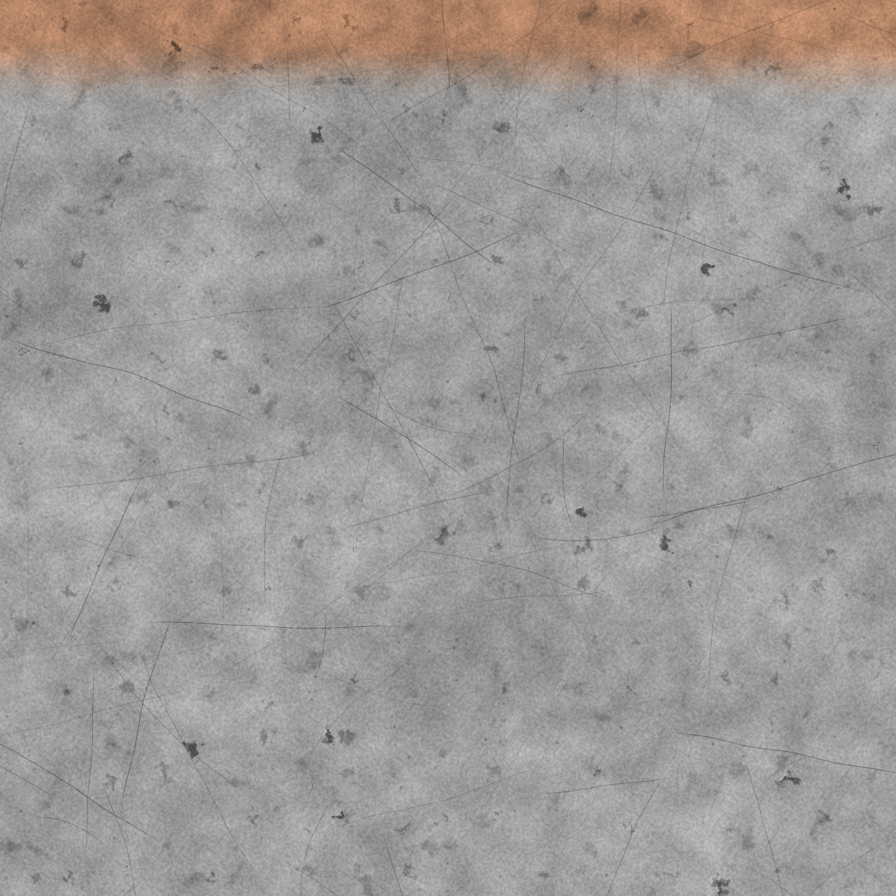
Reproduce this texture procedurally as a WebGL 1 fragment shader.

```glsl
precision highp float;

uniform vec2 u_resolution;

const float BASE_TONE = 0.622;
const float CLOUD_AMOUNT = 0.10;
const float MOTTLE_AMOUNT = 0.13;
const float GRAIN_AMOUNT = 0.085;
const float SCRATCH_HALF_WIDTH = 0.0006;
const float SCRATCH_DEPTH = 0.25;
const float PIT_DEPTH = 0.5;
const float RUST_LOW = 0.885;
const float RUST_HIGH = 0.955;
const vec3 RUST_TINT = vec3(1.11, 0.82, 0.635);
const int SCRATCH_COUNT = 140;

float hash(vec2 p) {
  p = fract(p * vec2(0.1031, 0.1130));
  p += dot(p, p.yx + 33.33);
  return fract((p.x + p.y) * p.x * 17.3);
}

vec2 hash2(vec2 p) {
  return vec2(hash(p + 3.7), hash(p.yx + 61.3));
}

vec2 gradient(vec2 cell) {
  float angle = 6.2832 * hash(cell + 11.0);
  return vec2(cos(angle), sin(angle));
}

float noise(vec2 p) {
  vec2 i = floor(p), f = fract(p);
  vec2 u = f * f * f * (f * (f * 6.0 - 15.0) + 10.0);
  vec2 e = vec2(1.0, 0.0);
  float low = mix(dot(gradient(i), f), dot(gradient(i + e), f - e), u.x);
  float high = mix(dot(gradient(i + e.yx), f - e.yx), dot(gradient(i + 1.0), f - 1.0), u.x);
  return mix(low, high, u.y);
}

float fbm(vec2 p) {
  float sum = 0.0, amplitude = 0.6;
  for (int i = 0; i < 5; i++) {
    sum += amplitude * noise(p);
    p = mat2(1.6, 1.2, -1.2, 1.6) * p + 19.0;
    amplitude *= 0.55;
  }
  return sum;
}

// Soft round patch, used for broad light and dark areas
float patchAt(vec2 p, float x, float y, float r) {
  vec2 d = (p - vec2(x, y)) / r;
  return exp(-dot(d, d));
}

// Thin bowed line with tapered ends
float scratch(vec2 p, vec2 a, vec2 b, float bow) {
  vec2 d = b - a;
  float len = length(d);
  vec2 dir = d / len;
  vec2 q = vec2(dot(p - a, dir), dot(p - a, vec2(-dir.y, dir.x)));
  float t = q.x / len;
  float taper = smoothstep(0.0, 0.1, t) * smoothstep(1.0, 0.8, t);
  float dist = abs(q.y - bow * t * (1.0 - t));
  float px = 1.0 / u_resolution.y;
  return taper * clamp((SCRATCH_HALF_WIDTH - dist) / px + 0.5, 0.0, 1.0);
}

float pit(vec2 p, float x, float y, float r) {
  return 1.0 - smoothstep(0.3 * r, 1.2 * r, length(p - vec2(x, y)));
}

// One jittered pit in some cells of a grid
float scatteredPits(vec2 p, float cells, float share) {
  vec2 g = p * cells, id = floor(g);
  vec2 center = 0.3 + 0.4 * hash2(id + cells);
  float radius = mix(0.03, 0.15, hash(id + 27.0));
  float present = step(hash(id + 5.0 + cells), share);
  float strength = mix(0.25, 0.85, hash(id + 83.0));
  return present * strength * (1.0 - smoothstep(0.2 * radius, 1.4 * radius, length(fract(g) - center)));
}

float largePits(vec2 p) {
  float m = max(pit(p, 0.195, 0.945, 0.008), pit(p, 0.115, 0.661, 0.009));
  m = max(m, max(pit(p, 0.215, 0.165, 0.009), pit(p, 0.940, 0.790, 0.009)));
  m = max(m, max(pit(p, 0.742, 0.392, 0.009), pit(p, 0.650, 0.427, 0.007)));
  m = max(m, max(pit(p, 0.883, 0.130, 0.009), pit(p, 0.805, 0.010, 0.009)));
  m = max(m, max(pit(p, 0.787, 0.702, 0.006), pit(p, 0.354, 0.850, 0.007)));
  return max(m, max(pit(p, 0.378, 0.090, 0.005), pit(p, 0.365, 0.180, 0.007)));
}

float longScratches(vec2 p) {
  float s = scratch(p, vec2(0.37, 0.84), vec2(0.57, 0.69), 0.01);
  s += scratch(p, vec2(0.35, 0.655), vec2(0.60, 0.75), -0.02);
  s += scratch(p, vec2(0.54, 0.815), vec2(1.00, 0.66), -0.02);
  s += scratch(p, vec2(0.748, 0.66), vec2(0.74, 0.44), 0.01);
  s += scratch(p, vec2(0.00, 0.625), vec2(0.31, 0.52), 0.02);
  s += scratch(p, vec2(0.16, 0.303), vec2(0.47, 0.298), 0.0);
  s += scratch(p, vec2(0.19, 0.31), vec2(0.135, 0.08), -0.02);
  s += scratch(p, vec2(-0.02, 0.18), vec2(0.19, 0.05), 0.01);
  s += scratch(p, vec2(0.74, 0.185), vec2(1.06, 0.12), 0.01);
  s += scratch(p, vec2(0.72, 0.41), vec2(1.06, 0.51), 0.01);
  s += scratch(p, vec2(0.38, 0.555), vec2(0.53, 0.46), 0.01);
  return s + scratch(p, vec2(0.075, 0.28), vec2(0.165, 0.48), 0.01);
}

void main() {
  vec2 uv = gl_FragCoord.xy / u_resolution;
  vec2 ragged = uv + 0.02 * vec2(fbm(uv * 80.0), fbm(uv * 80.0 + 37.0));
  vec2 wavy = uv + 0.007 * vec2(noise(uv * 11.0), noise(uv * 11.0 + 23.0));

  // Cloudy concrete with fine grain
  float mottle = fbm(uv * 22.0 + 7.0);
  float tone = BASE_TONE + CLOUD_AMOUNT * fbm(uv * 6.0) + MOTTLE_AMOUNT * mottle;
  vec2 turned = mat2(0.8, 0.6, -0.6, 0.8) * uv;
  tone += GRAIN_AMOUNT * (noise(turned * 317.0) + 0.6 * noise(turned.yx * 173.0 + 5.0));
  float dark = patchAt(uv, 0.16, 0.86, 0.07) + patchAt(uv, 0.51, 0.83, 0.12);
  dark += patchAt(uv, 0.02, 0.70, 0.08) + patchAt(uv, 0.37, 0.63, 0.09);
  dark += patchAt(uv, 0.98, 0.63, 0.08) + patchAt(uv, 0.51, 0.31, 0.10) + patchAt(uv, 0.99, 0.25, 0.08);
  float light = patchAt(uv, 0.23, 0.70, 0.09) + patchAt(uv, 0.87, 0.83, 0.12);
  light += patchAt(uv, 0.38, 0.36, 0.09) + patchAt(uv, 0.83, 0.33, 0.10) + patchAt(uv, 0.10, 0.45, 0.10);
  tone += 0.03 * light - 0.042 * dark;
  tone -= 0.12 * smoothstep(0.18, 0.48, fbm(uv * 28.0 + 51.0));

  // Long and scattered scratches
  float marks = longScratches(wavy);
  for (int i = 0; i < SCRATCH_COUNT; i++) {
    vec2 seed = vec2(float(i) * 7.31 + 1.0, float(i) * 3.17 + 9.0);
    vec2 start = hash2(seed) * 1.2 - 0.1;
    float angle = 6.2832 * hash(seed + 41.0);
    float len = mix(0.07, 0.4, hash(seed + 71.0));
    float bow = 0.1 * (hash(seed + 97.0) - 0.5);
    vec2 end = start + len * vec2(cos(angle), sin(angle));
    marks += mix(0.2, 0.75, hash(seed + 13.0)) * scratch(wavy, start, end, bow);
  }
  tone *= 1.0 - SCRATCH_DEPTH * min(marks, 1.3);

  // Pits with a faint lit rim
  float hole = largePits(ragged);
  float rim = largePits(ragged + vec2(0.005, -0.004)) * (1.0 - hole);
  hole = max(hole, 0.75 * scatteredPits(ragged, 19.0, 0.5));
  hole = max(hole, 0.6 * scatteredPits(uv, 67.0, 0.1));
  tone = tone * (1.0 - PIT_DEPTH * hole) + 0.05 * rim;

  // Rust band along the top
  float rust = smoothstep(RUST_LOW, RUST_HIGH, uv.y + 0.02 * fbm(uv * 14.0 + 3.0));
  vec3 color = tone * mix(vec3(1.0), RUST_TINT, rust);
  color *= 1.0 + 0.12 * rust * mottle;
  gl_FragColor = vec4(clamp(color, 0.0, 1.0), 1.0);
}
```
